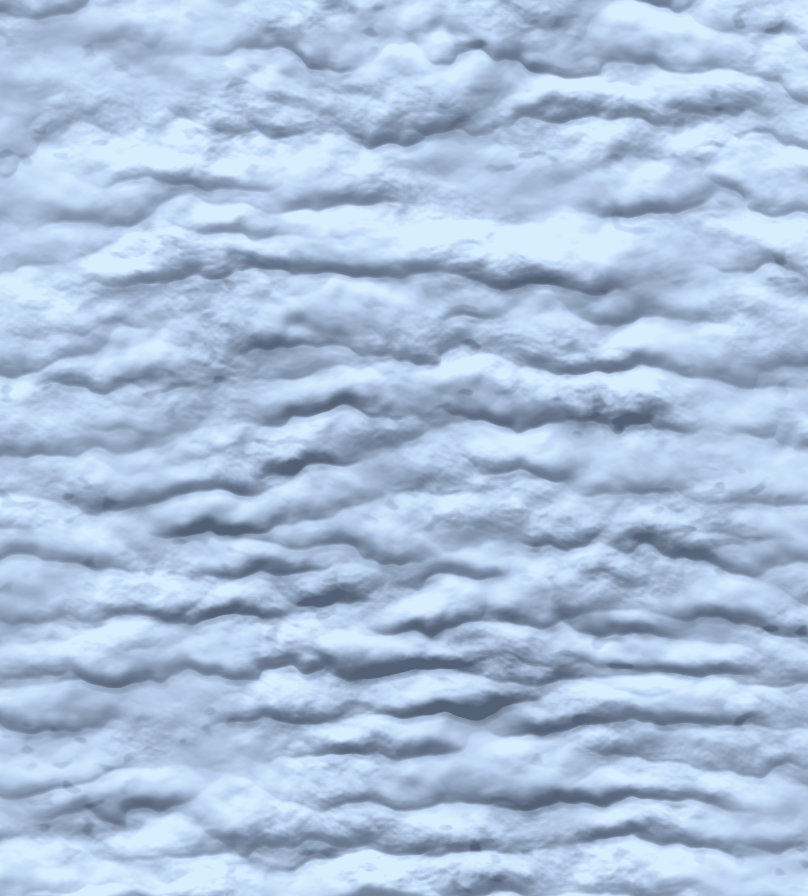
A WebGL 2 fragment shader for this texture:

```glsl
#version 300 es
precision highp float;
// Wind-packed snow lying on a wall of rough, broken ledges.
// Two sets of warped, interrupted rows overlap under creased, lumpy noise;
// the relief is lit from the sky by a fine and a wide slope, in cold blues.

uniform vec2 u_resolution;
out vec4 fragColor;

const float ROWS_A = 20.0;         // ledges per canvas height, first set
const float ROWS_B = 16.0;         // second set, overlapping the first
const float ROW_UNIT = 18.0;       // scale that normalises the slopes
const float TOP_STRETCH = 0.17;    // widens the ledges towards the top
const float ARCH = 0.10;           // how far the rows sag at the sides
const float UNDERCUT = 4.0;        // steepness of the lower ledge face
const float CRUST = 0.74;          // strength of the lumpy surface
const vec2 CRUST_SCALE = vec2(7.0, 12.0);
const vec2 SKY_DIR = vec2(-0.25, 1.0);
const float FINE_STEP = 0.0024;    // slope sampling for crumbs and edges
const float WIDE_STEP = 0.010;     // slope sampling for whole ledges
const float FINE_CONTRAST = 0.23;
const float WIDE_CONTRAST = 0.24;
const float FLECK_DEPTH = 0.22;    // darkness of the small pits
const float BASE_TONE = 0.63;
const vec3 SHADOW = vec3(0.40, 0.46, 0.55);
const vec3 SNOW = vec3(0.75, 0.84, 0.96);
const vec3 GLARE = vec3(0.83, 0.92, 1.00);

vec2 hashGradient(vec2 cell) {
    vec3 q = fract(cell.xyx * vec3(0.1031, 0.1030, 0.0973));
    q += dot(q, q.yzx + 33.33);
    float angle = 6.28318 * fract((q.x + q.y) * q.z);
    return vec2(cos(angle), sin(angle));
}

float noise(vec2 p) {
    vec2 i = floor(p), f = p - i;
    vec2 w = f * f * f * (f * (f * 6.0 - 15.0) + 10.0);
    vec2 r = vec2(1.0, 0.0);
    float a = dot(hashGradient(i), f);
    float b = dot(hashGradient(i + r), f - r);
    float c = dot(hashGradient(i + r.yx), f - r.yx);
    float d = dot(hashGradient(i + 1.0), f - 1.0);
    return mix(mix(a, b, w.x), mix(c, d, w.x), w.y);
}

// Round lumps with creases between; fine octaves fade on smooth snow.
float crust(vec2 p, float roughness) {
    vec2 q = p * CRUST_SCALE;
    float sum = 0.0, gain = 1.0;
    for (int octave = 0; octave < 5; octave++) {
        float n = noise(q + 17.3 * float(octave));
        sum += gain * mix(n, sqrt(n * n + 0.0008), 0.7);
        q = mat2(1.94, 0.36, -0.36, 1.94) * q;
        gain *= 0.54 * roughness;
    }
    return sum;
}

// One set of ledges: steep undercut, gentle top, each broken along its length.
float ledges(vec2 p, float rows, float seed) {
    float warp = 0.032 * noise(p * vec2(3.2, 5.0) + seed)
               + 0.022 * noise(p * vec2(9.0, 12.0) + seed + 21.1)
               + 0.013 * noise(p * vec2(22.0, 26.0) + seed + 8.9)
               + 0.005 * noise(p * vec2(52.0, 58.0) + seed + 3.3);
    float y = p.y - TOP_STRETCH * p.y * p.y * p.y + ARCH * p.x * p.x + warp;
    float row = floor(y * rows);
    float f = y * rows - row;
    float presence = noise(vec2(p.x * 6.0 + row * 3.1 + seed, row * 7.37 + 0.5));
    float bulge = 1.35 * smoothstep(-0.3, 0.3, presence);
    return bulge * (1.0 - f) * (1.0 - exp(-UNDERCUT * f));
}

// Height of the snow towards the viewer, in units of one row.
float relief(vec2 p) {
    float shelf = max(ledges(p, ROWS_A, 4.7), ledges(p, ROWS_B, 53.2));
    float patches = smoothstep(-0.3, 0.25, noise(p * vec2(6.0, 11.0) + 31.0));
    float roughness = 0.62 + 0.38 * patches + 0.15 * shelf;
    float mist = mix(1.0, 0.6, smoothstep(0.22, 0.45, abs(p.x)));
    return mist * (shelf + CRUST * crust(p, roughness));
}

float slopeToSky(vec2 p, float span) {
    vec2 probe = span * normalize(SKY_DIR);
    float slope = (relief(p + probe) - relief(p - probe)) / (2.0 * span * ROW_UNIT);
    return slope / sqrt(1.0 + 0.3 * slope * slope);
}

// Sparse clusters of small dark pits in the crust.
float flecks(vec2 p) {
    float cluster = smoothstep(-0.02, 0.3, noise(p * vec2(7.0, 15.0) + 63.0));
    return cluster * smoothstep(0.15, 0.42, noise(p * vec2(44.0, 72.0) + 5.0));
}

// Broad light: dim low centre, drifts at the foot, glow above right.
float ambient(vec2 p) {
    vec2 d = p - vec2(0.02, 0.22);
    float hollow = exp(-7.0 * d.x * d.x - 9.0 * d.y * d.y);
    float foot = 1.0 - smoothstep(0.0, 0.07, p.y + 0.06 * noise(p * 7.0));
    float glow = smoothstep(0.35, 0.75, p.x + p.y - 0.75);
    float drift = noise(p * vec2(3.0, 4.5) + 12.0);
    float streak = noise(p * vec2(5.0, 14.0) + 40.0);
    return 0.04 - 0.20 * hollow + 0.25 * foot + 0.16 * glow
         + 0.20 * drift + 0.20 * streak;
}

vec3 snowColor(float tone) {
    vec3 color = mix(SHADOW, SNOW, clamp(tone / 0.8, -0.2, 1.0));
    return mix(color, GLARE, clamp((tone - 0.8) / 0.2, 0.0, 1.15));
}

void main() {
    vec2 p = gl_FragCoord.xy / u_resolution.y;
    p.x -= 0.5 * u_resolution.x / u_resolution.y;

    // Slopes that lean up to the sky are bright, undercuts are dark.
    float tone = BASE_TONE + ambient(p)
               - FINE_CONTRAST * slopeToSky(p, FINE_STEP)
               - WIDE_CONTRAST * slopeToSky(p, WIDE_STEP)
               - FLECK_DEPTH * flecks(p);
    fragColor = vec4(min(snowColor(tone), 1.0), 1.0);
}
```
